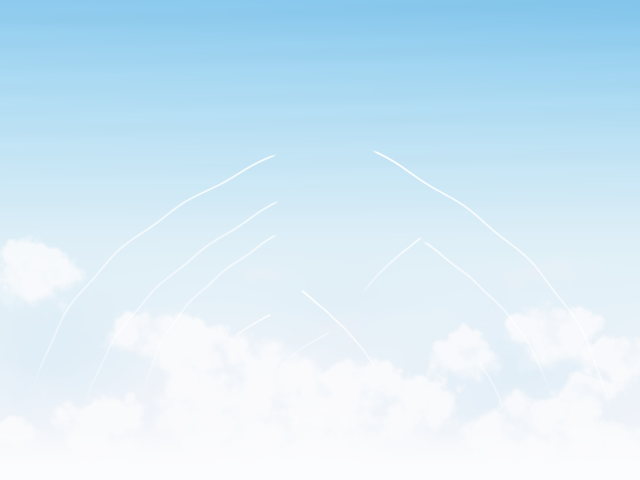
A Shadertoy shader for this background:

```glsl
// Pale blue sky with soft cumulus along the bottom and thin white arcs.

vec2 hash2(vec2 cell) {
    vec2 h = vec2(dot(cell, vec2(127.1, 311.7)), dot(cell, vec2(269.5, 183.3)));
    return fract(sin(h) * 43758.5);
}

// Distance to the nearest random point: rounded cells
float cellular(vec2 p) {
    vec2 cell = floor(p), f = fract(p);
    float nearest = 2.0;
    for (int y = -1; y <= 1; y++)
        for (int x = -1; x <= 1; x++) {
            vec2 offset = vec2(x, y);
            vec2 delta = offset + hash2(cell + offset) - f;
            nearest = min(nearest, dot(delta, delta));
        }
    return sqrt(nearest);
}

float billow(vec2 p) {
    float sum = 0.0, gain = 0.5;
    for (int i = 0; i < 4; i++) {
        sum += gain * cellular(p);
        p = mat2(1.6, 1.2, -1.2, 1.6) * p + 3.7;
        gain *= 0.5;
    }
    return sum;
}

vec3 skyColor(vec2 p) {
    vec3 sky = mix(vec3(0.95, 0.96, 0.98), vec3(0.88, 0.94, 0.97), smoothstep(0.15, 0.50, p.y));
    sky = mix(sky, vec3(0.78, 0.90, 0.96), smoothstep(0.45, 0.69, p.y));
    sky = mix(sky, vec3(0.66, 0.85, 0.95), smoothstep(0.62, 0.87, p.y));
    sky = mix(sky, vec3(0.53, 0.78, 0.925), smoothstep(0.80, 1.03, p.y));
    // Lighter to the left, with faint level streaks
    sky += vec3(0.03, 0.015, 0.005) * (0.6 - p.x) * smoothstep(0.5, 1.0, p.y);
    float streak = sin(p.y * 83.0 + sin(p.x * 4.0)) + sin(p.y * 137.0 - p.x * 5.0);
    return sky + 0.003 * streak * smoothstep(0.4, 0.8, p.y);
}

float haze(vec2 p, vec2 center, vec2 size) {
    vec2 q = (p - center) / size;
    return exp(-dot(q, q));
}

// Bright puffs: crisp rounded tops, dissolving undersides
float cloudCover(vec2 p, float detail) {
    vec3 puffs[15] = vec3[15](
        vec3(0.07, 0.425, 0.07), vec3(0.32, 0.30, 0.065), vec3(0.43, 0.24, 0.075),
        vec3(0.52, 0.12, 0.16), vec3(0.66, 0.10, 0.13), vec3(0.755, 0.17, 0.08),
        vec3(0.87, 0.15, 0.075), vec3(0.97, 0.26, 0.05), vec3(1.15, 0.305, 0.072),
        vec3(1.30, 0.25, 0.06), vec3(1.22, 0.165, 0.055), vec3(1.10, 0.08, 0.095),
        vec3(1.23, 0.03, 0.11), vec3(0.22, 0.08, 0.085), vec3(0.04, 0.10, 0.04));
    float clear = 1.0;
    for (int i = 0; i < 15; i++) {
        vec2 q = (p - puffs[i].xy) * vec2(0.75, 1.0) / puffs[i].z;
        float d = length(q) + detail * min(1.0, 0.07 / puffs[i].z);
        float inner = mix(0.30, 0.78, smoothstep(-0.7, 0.5, q.y));
        clear *= 1.0 - 0.92 * (1.0 - smoothstep(inner, 1.12, d));
    }
    return 1.0 - clear;
}

// Upward-bowed arc from a to b, fading along its length
float arc(vec2 p, vec2 a, vec2 b, float bulge, float strength) {
    float len = distance(a, b);
    vec2 dir = (b - a) / len;
    vec2 up = vec2(-dir.y, dir.x) * sign(dir.x);
    float t = dot(p - a, dir) / len;
    float skew = 1.0 + 0.3 * (2.0 * t - 1.0);
    float bow = bulge * (4.0 * t * (1.0 - t) * skew + 0.025 * sin(t * 28.0));
    float slope = 4.0 * bulge * (1.0 - 2.0 * t) / len;
    float d = abs(dot(p - a, up) - bow) / sqrt(1.0 + slope * slope);
    float line = 1.0 - smoothstep(0.0003, 0.0012 + 1.0 / iResolution.y, d);
    float ends = smoothstep(0.0, 0.02, t) * (1.0 - smoothstep(0.85, 1.0, t));
    return line * ends * strength * mix(1.0, 0.45, t);
}

void mainImage(out vec4 fragColor, in vec2 fragCoord) {
    vec2 p = fragCoord / iResolution.y;
    vec3 color = skyColor(p);

    // Blue shaded bodies behind the bright clouds
    float detail = (billow(p * 13.0) - 0.42) * 1.5;
    vec2 soft = p + 0.05 * detail;
    float shade = 0.75 * haze(soft, vec2(0.10, 0.28), vec2(0.20, 0.13))
                + 0.65 * haze(soft, vec2(1.07, 0.22), vec2(0.25, 0.12))
                + 0.35 * haze(soft, vec2(0.70, 0.37), vec2(0.13, 0.09));
    color = mix(color, vec3(0.86, 0.925, 0.965), min(shade, 0.9));

    // Thin rosy wisps
    float wisps = haze(soft, vec2(0.55, 0.43), vec2(0.05, 0.02))
                + haze(soft, vec2(1.12, 0.43), vec2(0.09, 0.02))
                + haze(soft, vec2(0.70, 0.31), vec2(0.06, 0.02));
    color = mix(color, vec3(0.96, 0.94, 0.96), 0.3 * wisps);

    // Cumulus, with cool folds inside
    float fold = smoothstep(-0.1, 0.45, detail);
    vec3 cloud = mix(vec3(0.985, 0.985, 0.99), vec3(0.94, 0.96, 0.98), fold);
    color = mix(color, cloud, 0.9 * cloudCover(p, detail));
    color = mix(color, vec3(0.985, 0.987, 0.992), 1.0 - smoothstep(0.02, 0.14, p.y));

    // Arcs on the left, the right, then short ones in the middle
    float lines = arc(p, vec2(0.578, 0.679), vec2(0.064, 0.158), 0.092, 0.9);
    lines = max(lines, arc(p, vec2(0.582, 0.582), vec2(0.174, 0.141), 0.063, 0.75));
    lines = max(lines, arc(p, vec2(0.578, 0.512), vec2(0.299, 0.167), 0.052, 0.7));
    lines = max(lines, arc(p, vec2(0.773, 0.688), vec2(1.276, 0.106), 0.097, 1.0));
    lines = max(lines, arc(p, vec2(0.882, 0.497), vec2(1.146, 0.175), 0.038, 0.8));
    lines = max(lines, arc(p, vec2(0.878, 0.505), vec2(0.752, 0.384), 0.007, 0.8));
    lines = max(lines, arc(p, vec2(0.627, 0.396), vec2(0.790, 0.219), 0.012, 1.0));
    lines = max(lines, arc(p, vec2(0.564, 0.345), vec2(0.486, 0.297), 0.002, 0.9));
    lines = max(lines, arc(p, vec2(0.686, 0.306), vec2(0.576, 0.224), 0.009, 0.5));
    lines = max(lines, arc(p, vec2(0.998, 0.245), vec2(1.047, 0.141), 0.007, 0.6));
    fragColor = vec4(mix(color, vec3(1.0), lines), 1.0);
}
```
